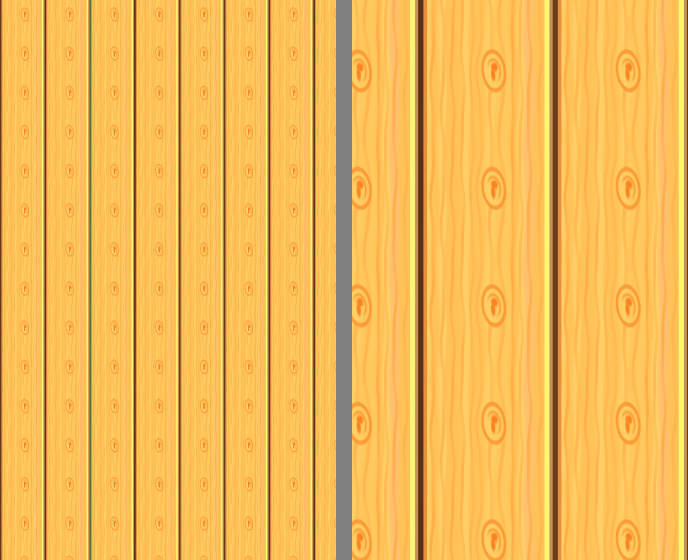
Left: the whole. Right: its middle third, enlarged.
Give the GLSL for this texture, as a Shadertoy shader.

```glsl
#define COLUMNS 7.5
#define ROWS 14.3
#define GRAIN_LINES 14.0
#define GRAIN_WIDTH 0.32
#define KNOT_CENTRE vec2(0.555, 0.93)
#define KNOT_RADIUS vec2(0.085, 0.17)
#define WEATHERED_SEAM 2.0

const float TAU = 6.2832;
const vec3 LIGHT_WOOD = vec3(1.00, 0.81, 0.40);
const vec3 WARM_WOOD = vec3(1.00, 0.75, 0.33);
const vec3 PINK_WOOD = vec3(1.00, 0.75, 0.45);
const vec3 GRAIN = vec3(1.00, 0.67, 0.27);
const vec3 KNOT = vec3(0.98, 0.50, 0.12);
const vec3 HIGHLIGHT = vec3(1.00, 0.96, 0.46);
const vec3 TAN_EDGE = vec3(0.78, 0.56, 0.35);
const vec3 GROOVE = vec3(0.38, 0.21, 0.10);
const vec3 WEATHERED = vec3(0.34, 0.38, 0.24);
const vec3 ORANGE_EDGE = vec3(0.91, 0.56, 0.24);

float hash(float n) {
    return fract(sin(n * 127.1 + 3.7) * 43758.5);
}

float noise(float x) {
    float i = floor(x);
    return mix(hash(i), hash(i + 1.0), smoothstep(0.0, 1.0, x - i));
}

// Share of a pixel of width px, centred on x, that lies between a and b
float band(float x, float a, float b, float px) {
    return (clamp(x + 0.5 * px, a, b) - clamp(x - 0.5 * px, a, b)) / px;
}

// Thin wavering fibres, one per cell across the board
float fibres(float across, float along, float px) {
    float x = across * GRAIN_LINES;
    float cell = floor(x);
    float phase = TAU * (along + hash(cell + 20.0));
    float centre = 0.5 + 0.25 * (hash(cell) - 0.5)
                 + 0.13 * sin(phase) + 0.06 * sin(2.0 * phase + cell);
    float strength = 0.45 + 0.55 * hash(cell + 40.0);
    strength *= 0.8 + 0.2 * sin(phase + 2.0);
    return strength * band(fract(x) - centre, -0.5 * GRAIN_WIDTH,
                           0.5 * GRAIN_WIDTH, px * GRAIN_LINES);
}

void mainImage(out vec4 fragColor, in vec2 fragCoord) {
    vec2 uv = fragCoord / iResolution.xy * vec2(COLUMNS, ROWS);
    vec2 tile = fract(uv);
    float px = COLUMNS / iResolution.x;

    // Knot space, wrapping from one row into the next
    vec2 d = tile - KNOT_CENTRE;
    d.y = fract(d.y + 0.5) - 0.5;
    vec2 k = d / KNOT_RADIUS;
    k.x += 0.15 * k.y;
    float r = length(k);

    // Grain spreads around each knot
    float across = KNOT_CENTRE.x + d.x * (1.0 - 0.5 * exp(-0.45 * r * r));
    float waver = across + 0.008 * sin(TAU * tile.y);
    float tone = smoothstep(0.35, 0.65, noise(waver * 17.0 + 5.0));
    vec3 col = mix(LIGHT_WOOD, WARM_WOOD, 0.8 * tone);
    col = mix(col, PINK_WOOD, 0.8 * band(waver, 0.78, 0.85, px));
    float outside = smoothstep(0.8, 1.2, r);
    col = mix(col, GRAIN, outside * fibres(across, tile.y, px));

    // Knot: outer ring, broken inner ring and a hooked core
    float knotPx = px / KNOT_RADIUS.x;
    float ring = band(r, 0.86, 1.08, knotPx);
    col = mix(col, KNOT, 0.6 * ring);
    float inner = band(r, 0.48, 0.64, knotPx);
    col = mix(col, KNOT, 0.5 * inner * smoothstep(-0.5, 0.3, k.x + k.y));
    float core = length((k - vec2(0.08, 0.18)) * vec2(1.0, 1.3));
    float tail = length((k - vec2(-0.08, -0.18)) * vec2(1.6, 0.9));
    float heart = 1.0 - smoothstep(0.15, 0.42, min(core, tail));
    col = mix(col, KNOT, 0.95 * heart);

    // Bevelled joint between boards
    float seam = floor(uv.x + 0.5);
    float x = uv.x - seam;
    float weathered = 1.0 - step(0.5, abs(seam - WEATHERED_SEAM));
    vec3 groove = mix(GROOVE, WEATHERED, weathered);
    groove *= 0.88 + 0.24 * hash(seam + 70.0);
    col = mix(col, HIGHLIGHT, band(x, -0.068, -0.030, px));
    col = mix(col, TAN_EDGE, band(x, -0.030, -0.008, px));
    col = mix(col, ORANGE_EDGE, band(x, 0.032, 0.058, px));
    col = mix(col, groove, band(x, -0.008, 0.032, px));

    fragColor = vec4(col, 1.0);
}
```
